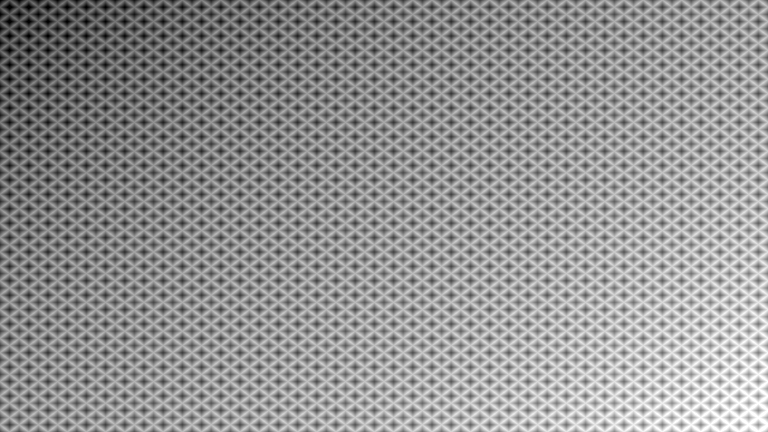
This pattern is drawn by a Shadertoy shader. Its source:

```glsl
// Grey lattice of shaded diamonds with light seams under a diagonal light.

const vec2 REPEATS = vec2(40.0, 30.0);      // diamonds across and down
const float BASE_TONE = 0.59;               // mean grey at the centre
const vec2 LIGHT_SLOPE = vec2(0.39, -0.32); // brightens right and downward
const float SLOPE_CENTRE = 0.57;            // slope of the light mid canvas
const float SLOPE_CORNER = 3.6;             // extra steepness near the corners
const float RELIEF = 0.5;                   // seam tone minus diamond centre tone
const float MEAN_SHADE = 0.285;             // average of the diamond shading
const float SECOND_DEPTH = 0.86;            // depth of the interleaved diamonds
const float STAR = 0.75;                    // pinches the shade into a cross
const float ROUNDING = 0.015;               // softness of the diamond tips

// Absolute value with a rounded tip.
vec2 softAbs(vec2 v) {
    return sqrt(v * v + ROUNDING * ROUNDING) - ROUNDING;
}

// Diamond shade: full depth at the cell centre, 0 on the seam and beyond.
float diamondShade(vec2 offset) {
    return max(0.0, 1.0 - 2.0 * (offset.x + offset.y));
}

// Two interleaved sets of diamonds fill the plane.
float latticeShade(vec2 p) {
    vec2 first = softAbs(fract(p) - 0.5);
    vec2 second = softAbs(fract(p + 0.5) - 0.5);
    float shade = max(diamondShade(first), SECOND_DEPTH * diamondShade(second));
    float offAxis = min(min(first.x, first.y), min(second.x, second.y));
    return shade - STAR * offAxis;
}

void mainImage(out vec4 fragColor, in vec2 fragCoord) {
    vec2 uv = fragCoord / iResolution.xy;

    // Broad light from the lower right corner, flatter in the middle
    float slope = dot(uv - 0.5, LIGHT_SLOPE);
    float light = BASE_TONE + slope * (SLOPE_CENTRE + SLOPE_CORNER * slope * slope);

    // Small shaded diamonds, averaged over the pixel to smooth the seams
    float shade = 0.0;
    for (int i = 0; i < 4; i++) {
        vec2 subpixel = vec2(float(i % 2), float(i / 2)) * 0.5 - 0.25;
        vec2 p = (fragCoord + subpixel) / iResolution.xy * REPEATS;
        shade += 0.25 * latticeShade(p);
    }

    float tone = light + RELIEF * (MEAN_SHADE - shade);
    fragColor = vec4(vec3(clamp(tone, 0.0, 1.0)), 1.0);
}
```
